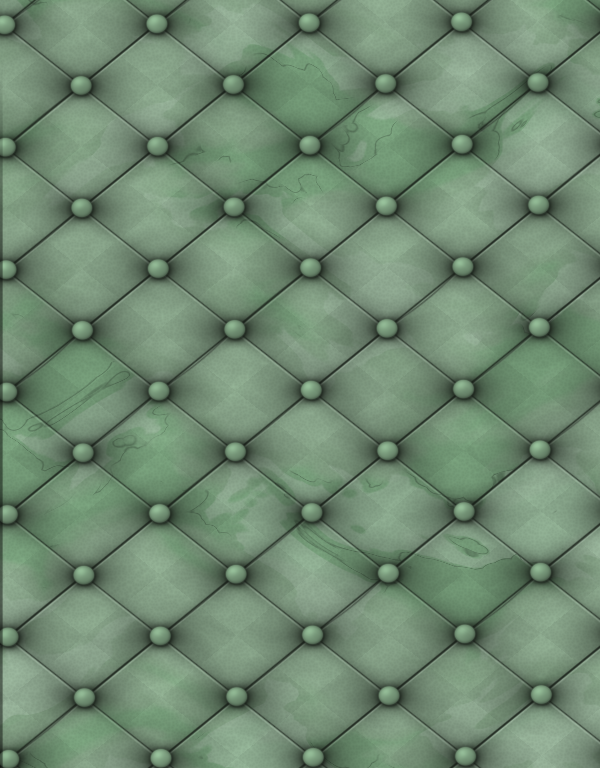
Give the GLSL for this pattern, as a Shadertoy shader.

```glsl
// Lengths are fractions of the canvas height
const vec2  PERIOD        = vec2(0.1983, 0.1594);
const vec2  FIRST_BUTTON  = vec2(0.2044, 0.9690);
const vec2  SKEW          = vec2(0.0055, -0.0065);
const vec2  BUTTON_RADIUS = vec2(0.0140, 0.0126);
const float SEAM_WIDTH    = 0.0011;
const float FOLD_BOW      = 0.0050;
const float EDGE_WIDTH    = 0.0035;
const vec3  LEATHER       = vec3(0.485, 0.595, 0.490);
const vec3  WORN          = vec3(0.560, 0.655, 0.570);
const vec3  STAIN         = vec3(0.405, 0.575, 0.425);
const vec3  BUTTON_COLOR  = vec3(0.480, 0.610, 0.490);
const vec3  SHADOW        = vec3(0.090, 0.115, 0.090);
const float PI            = 3.14159;

vec2 hash2(vec2 p) {
    vec3 h = fract(p.xyx * vec3(0.1031, 0.1030, 0.0973));
    h += dot(h, h.yzx + 33.33);
    return fract((h.xx + h.yz) * h.zy);
}

// Distance to the nearest scattered point
float cellular(vec2 p) {
    vec2 cell = floor(p), f = p - cell;
    float nearest = 4.0;
    for (int y = -1; y <= 1; y++)
    for (int x = -1; x <= 1; x++) {
        vec2 g = vec2(x, y);
        vec2 d = g + hash2(cell + g) - f;
        nearest = min(nearest, dot(d, d));
    }
    return sqrt(nearest);
}

// Cellular octaves, bent by sines
float weathering(vec2 p) {
    p += 0.22 * sin(p.yx * 2.7 + 1.3) + 0.09 * sin(p.yx * 7.1);
    float sum = 0.0, weight = 0.53;
    for (int i = 0; i < 4; i++) {
        sum += weight * cellular(p + 40.0);
        p = mat2(1.6, 1.2, -1.2, 1.6) * p + 5.3;
        weight *= 0.5;
    }
    return sum;
}

float stroke(float d, float width, float px) {
    return 1.0 - smoothstep(width - px, width + px, abs(d));
}

void mainImage(out vec4 fragColor, in vec2 fragCoord) {
    float px = 1.0 / iResolution.y;
    vec2 p = fragCoord * px;

    // Diagonal lattice: buttons at integer pairs, seams on integer lines
    vec2 d = p - FIRST_BUTTON;
    d += d.yx * SKEW;
    vec2 q = d / PERIOD;
    vec2 uv = vec2(q.x + q.y, q.x - q.y);
    vec2 knot = floor(uv + 0.5);
    vec2 offset = uv - knot;
    vec2 along = fract(uv);
    vec2 tuft = hash2(floor(uv) + 60.0);
    vec2 fromButton = 0.5 * vec2(offset.x + offset.y, offset.x - offset.y) * PERIOD;
    vec2 seam = offset / length(1.0 / PERIOD);

    // Weathered leather
    float patches = weathering(p * vec2(4.5, 6.5));
    float stains = weathering(p * vec2(3.2, 6.0) + 17.0);
    float mottle = weathering(p * vec2(13.0, 20.0) + 31.0);
    float grain = cellular(p * 260.0);
    float exposure = 0.06 * smoothstep(0.45, 0.78, p.x) - 0.04 * smoothstep(0.6, 1.0, p.y);
    vec3 color = LEATHER;
    color = mix(color, STAIN, 0.60 * smoothstep(0.47, 0.60, stains));
    color = mix(color, WORN, 0.65 * smoothstep(0.535, 0.56, patches + exposure));
    color = mix(color, WORN, 0.30 * smoothstep(0.48, 0.36, stains));
    color *= 1.0 + 0.16 * (mottle - 0.45) + 0.07 * (grain - 0.45);
    float crack = stroke(patches - 0.50, 0.004, 0.006) * smoothstep(0.52, 0.60, stains);
    color *= 1.0 - 0.22 * crack;

    // Padded diamonds
    vec2 bulge = 4.0 * along * (1.0 - along);
    float pillow = pow(bulge.x * bulge.y, 0.38);
    float shade = mix(0.77, 1.07, pillow) + 0.06 * (tuft.x - 0.5);
    shade += 0.05 * (along.x - along.y);
    color *= shade;

    // Shadows fan out sideways from each button and hug the seams
    vec2 reach = abs(fromButton);
    float fan = exp(-reach.x / 0.030 - pow(reach.y / (0.011 + 0.38 * reach.x), 2.0));
    vec2 pull = 1.0 - bulge.yx;
    vec2 crease = exp(-abs(seam) / 0.0045) * pull * pull;
    float dark = 0.92 * fan + 0.16 * crease.x + 0.38 * crease.y;
    color = mix(color, SHADOW, clamp(dark, 0.0, 0.92));

    // Fine falling seams; heavier rising seams with a bowed second fold
    float bow = FOLD_BOW * (hash2(vec2(floor(uv.x), knot.y) + 90.0).x - 0.25);
    float fold = seam.y - bow * sin(PI * along.x);
    color += 0.10 * stroke(seam.x + 0.0022, SEAM_WIDTH, px);
    color += 0.11 * stroke(seam.y - 0.0024, SEAM_WIDTH, px);
    color = mix(color, SHADOW, 0.58 * stroke(seam.x, 0.7 * SEAM_WIDTH, px));
    color = mix(color, SHADOW, 0.50 * stroke(fold, SEAM_WIDTH, px));
    color = mix(color, SHADOW, 0.70 * stroke(seam.y, SEAM_WIDTH, px));

    // Domed buttons with a dark rim
    vec2 b = fromButton / BUTTON_RADIUS;
    float r = length(b), soft = px / BUTTON_RADIUS.y;
    float contact = exp(-3.5 * max(length(b + vec2(-0.08, 0.15)) - 0.95, 0.0));
    color = mix(color, SHADOW, 0.72 * contact);
    float light = 0.96 + 0.17 * dot(b, vec2(-0.5, 0.85)) - 0.38 * pow(min(r, 1.0), 6.0);
    light += 0.16 * exp(-5.0 * dot(b - vec2(-0.25, 0.35), b - vec2(-0.25, 0.35)));
    vec3 button = BUTTON_COLOR * light * (1.0 + 0.2 * (mottle - 0.45));
    color = mix(color, button, 1.0 - smoothstep(1.0 - soft, 1.0 + soft, r));

    // Shaded left border
    float border = 1.0 - smoothstep(EDGE_WIDTH - px, EDGE_WIDTH + px, p.x);
    color *= 1.0 - 0.45 * border * smoothstep(0.95, 0.65, p.y);

    fragColor = vec4(clamp(color, 0.0, 1.0), 1.0);
}
```
